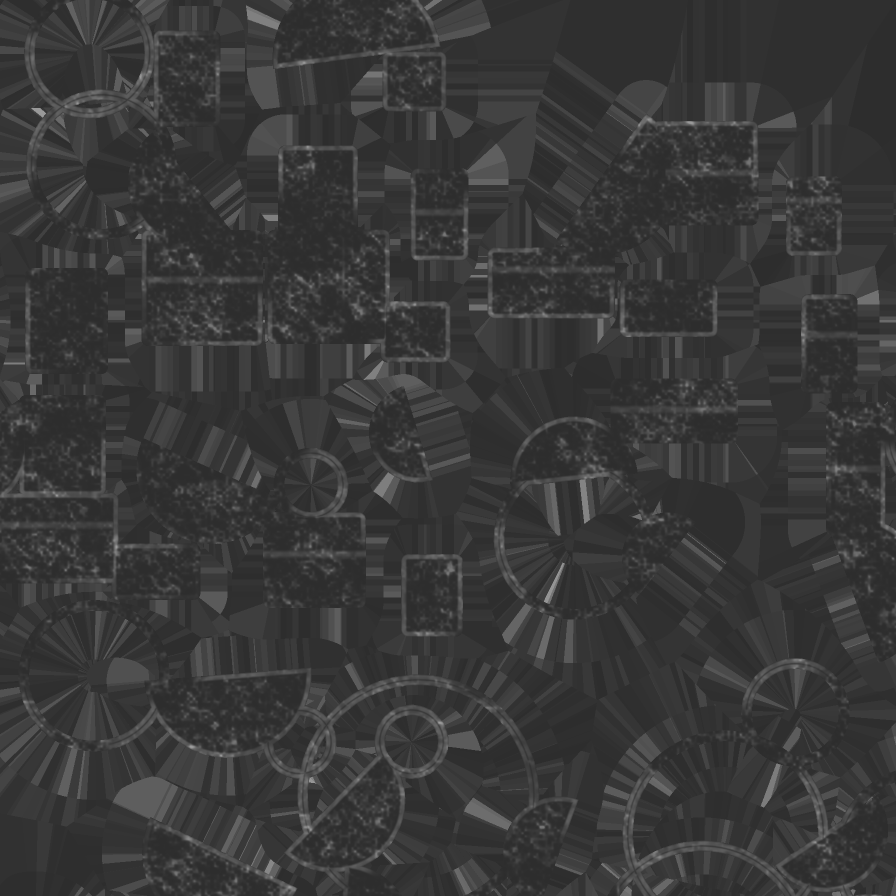
A Shadertoy shader for this background:

```glsl
const float GRID = 7.0;
const float BAND = 0.006;   // half width of a ring

struct Island {
    vec2 nearest;   // closest point belonging to the island
    float dist;     // signed distance
    float seed;
    float bar;      // strength of the inner bar
};

float hash(vec2 p) {
    vec3 q = fract(p.xyx * 0.1031);
    q += dot(q, q.yzx + 33.33);
    return fract((q.x + q.y) * q.z);
}

float noise(vec2 p) {
    vec2 i = floor(p), f = fract(p);
    f = f * f * (3.0 - 2.0 * f);
    return mix(mix(hash(i), hash(i + vec2(1, 0)), f.x),
               mix(hash(i + vec2(0, 1)), hash(i + vec2(1, 1)), f.x), f.y);
}

mat2 rotation(float a) {
    return mat2(cos(a), sin(a), -sin(a), cos(a));
}

// Each shape returns its nearest point in xy and the signed distance in z.
vec3 roundedBox(vec2 p, vec2 halfSize, float r) {
    vec2 inner = halfSize - r;
    vec2 core = clamp(p, -inner, inner);
    vec2 v = p - core;
    vec2 e = abs(p) - inner;
    float d = length(max(e, 0.0)) + min(max(e.x, e.y), 0.0) - r;
    return vec3(core + v * min(1.0, r / max(length(v), 1e-5)), d);
}

vec3 halfDisc(vec2 p, float r) {
    float len = max(length(p), 1e-5);
    if (p.y < 0.0) {
        vec2 q = vec2(clamp(p.x, -r, r), 0.0);
        return vec3(q, length(p - q));
    }
    return vec3(p * min(1.0, r / len), max(len - r, -p.y));
}

vec3 ring(vec2 p, float r, float w) {
    float len = max(length(p), 1e-5);
    return vec3(p / len * clamp(len, r - w, r + w), abs(len - r) - w);
}

Island islandInCell(vec2 p, vec2 cell) {
    float seed = hash(cell + 3.7);
    float kind = hash(cell + 41.3);
    vec2 rnd = vec2(hash(cell + 17.1), hash(cell + 29.9));
    vec2 center = (cell + 0.5 + 0.6 * (rnd - 0.5)) / GRID;
    vec2 local = p - center;
    bool bottom = cell.y < 1.0;
    if (kind < 0.5 && !bottom) {
        vec3 s = roundedBox(local, vec2(0.022, 0.03) + vec2(0.05, 0.055) * rnd.yx, 0.008);
        float bar = smoothstep(0.006, 0.001, abs(local.y - 0.04 * (seed - 0.5)));
        return Island(center + s.xy, s.z, seed, bar * step(0.5, seed));
    }
    if (kind < 0.7) {
        mat2 turn = rotation(6.2832 * seed);
        vec3 s = halfDisc(turn * local, 0.05 + 0.045 * rnd.x);
        return Island(center + s.xy * turn, s.z, seed, 0.0);
    }
    float radius = bottom ? 0.09 + 0.04 * rnd.y : 0.035 + 0.05 * rnd.y;
    vec3 s = ring(local, radius, BAND);
    return Island(center + s.xy, s.z, seed, 0.0);
}

Island nearestIsland(vec2 p) {
    Island best = Island(p, 9.0, 0.0, 0.0);
    vec2 home = floor(p * GRID);
    for (int y = -2; y <= 2; y++)
    for (int x = -2; x <= 2; x++) {
        vec2 cell = home + vec2(x, y);
        bool vacant = cell.y + 0.3 * cell.x > 7.0 || hash(cell + 71.0) > 0.9;
        if (vacant) continue;
        Island candidate = islandInCell(p, cell);
        if (candidate.dist < best.dist) best = candidate;
    }
    return best;
}

// Mostly dark response with a few bright values
float tone(float h) {
    return 0.178 + 0.16 * pow(h, 2.5) + 0.13 * pow(h, 14.0);
}

float grain(vec2 p) {
    vec2 slanted = rotation(0.6) * p;
    float n = 0.3 * noise(p * 38.0) + 0.35 * noise(slanted * vec2(110, 190))
            + 0.35 * noise(p * 300.0);
    return smoothstep(0.22, 0.9, n);
}

// Constant along the outward direction, so the cells become rays
float streak(vec2 edge, float dist, float seed) {
    float outer = step(0.025 + 0.035 * seed, dist);
    float fine = hash(floor(edge * 150.0) + 57.0 * outer);
    float coarse = hash(floor(edge * 42.0) + 91.0 * outer);
    return (0.55 * fine + 0.45 * coarse) * mix(1.06, 0.88, outer);
}

float shade(vec2 p) {
    Island island = nearestIsland(p);
    if (island.dist > 0.0)
        return tone(streak(island.nearest, island.dist, island.seed));
    // Worn rim and inner bar over mottled grain
    float rim = smoothstep(0.004, 0.001, abs(island.dist + 0.003));
    float wear = smoothstep(0.4, 0.6, noise(p * 11.0 + 5.0));
    float scuff = 0.4 + 0.6 * noise(p * 170.0);
    float line = max(rim * wear, 0.6 * island.bar);
    return tone(grain(p)) + 0.2 * line * scuff;
}

void mainImage(out vec4 fragColor, in vec2 fragCoord) {
    float value = 0.0;
    for (int i = 0; i < 4; i++) {
        vec2 offset = 0.5 * (vec2(i % 2, i / 2) - 0.5);
        value += 0.25 * shade((fragCoord + offset) / iResolution.y);
    }
    fragColor = vec4(vec3(value), 1.0);
}
```
